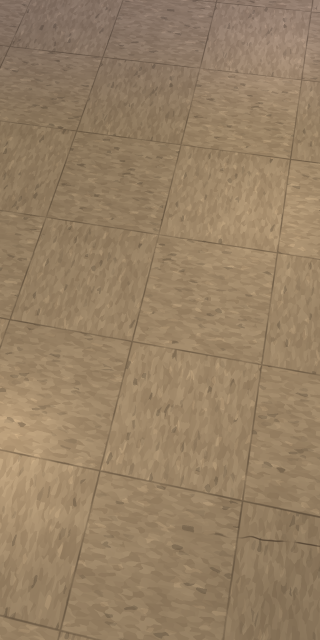
Give the GLSL for this texture, as a Shadertoy shader.

```glsl
// Vinyl composition floor tiles seen in perspective, lit by soft reflections.
// A homography maps the canvas to tile space; stretched Voronoi cells make the
// chips, turned a quarter on alternate tiles, with thin worn seams between.

float hash(vec2 p) {
    return fract(sin(dot(p, vec2(127.1, 311.7))) * 43758.5453);
}

float noise(vec2 p) {
    vec2 i = floor(p), f = fract(p);
    f = f * f * (3.0 - 2.0 * f);
    return mix(mix(hash(i), hash(i + vec2(1, 0)), f.x),
               mix(hash(i + vec2(0, 1)), hash(i + vec2(1, 1)), f.x), f.y);
}

// Random tone of the nearest jittered cell
float chipTone(vec2 q) {
    vec2 cell = floor(q), nearest = cell;
    float best = 9.0;
    for (int j = -1; j <= 1; j++)
    for (int i = -1; i <= 1; i++) {
        vec2 id = cell + vec2(i, j);
        vec2 d = id + vec2(hash(id), hash(id + 37.3)) - q;
        if (dot(d, d) < best) {
            best = dot(d, d);
            nearest = id;
        }
    }
    return hash(nearest + 71.7);
}

float glow(vec2 p, vec2 centre, vec2 size) {
    vec2 d = (p - centre) / size;
    return exp(-dot(d, d));
}

// p: x from 0 to 1 rightward, y from 0 to 2 downward
vec3 floorColor(vec2 p) {
    mat3 tileToCanvas = mat3(0.2965, 0.0308, -0.0225,
                             -0.1012, 0.2056, -0.0740,
                             0.625, 0.2135, 1.0);
    vec3 h = inverse(tileToCanvas) * vec3(p, 1.0);
    vec2 uv = h.xy / h.z;
    vec2 tile = floor(uv), local = fract(uv);

    // Chips, with their grain direction alternating like a checkerboard
    vec2 grain = mod(tile.x + tile.y, 2.0) < 0.5 ? local : local.yx;
    vec2 q = grain * vec2(16.0, 40.0) + 50.0 * hash(tile);
    q += 0.7 * vec2(noise(q * 1.3), noise(q * 1.3 + 19.0));
    float tone = chipTone(q);
    float mottle = noise(q * vec2(0.4, 0.25) + 8.0);
    vec3 col = mix(vec3(0.55, 0.462, 0.353), vec3(0.65, 0.558, 0.435),
                   0.7 * tone + 0.3 * mottle);
    float fleck = chipTone(q * 1.15 + 90.0);
    col *= 1.0 - 0.16 * smoothstep(0.91, 0.99, fleck);
    col *= 1.0 + 0.09 * smoothstep(0.9, 0.98, 1.0 - fleck);
    col *= 0.98 + 0.04 * hash(tile + 5.0);

    // Seams, darker where dirt has settled
    vec2 edge = 0.5 - abs(local - 0.5);
    float wear = 0.35 + 0.65 * noise(uv * 7.0);
    float seam = 1.0 - smoothstep(0.002, 0.009, min(edge.x, edge.y));
    col = mix(col, vec3(0.34, 0.28, 0.21), 0.72 * seam * wear);

    // Ragged crack at the lower right
    float crackY = 1.66 + 0.125 * (p.x - 0.6) + 0.014 * (noise(vec2(p.x * 28.0, 3.0)) - 0.5);
    float crack = 1.0 - smoothstep(0.0008, 0.0035, abs(p.y - crackY));
    crack *= smoothstep(0.58, 0.8, p.x) * smoothstep(0.2, 0.6, noise(vec2(p.x * 22.0, 9.0)));
    col = mix(col, vec3(0.3, 0.24, 0.18), 0.75 * crack);

    // Reflected light and falloff toward the corners
    float light = 0.97
        + 0.20 * glow(p, vec2(0.0, 1.32), vec2(0.2, 0.16))
        + 0.15 * glow(p, vec2(0.02, 1.55), vec2(0.24, 0.2))
        + 0.13 * glow(p, vec2(0.85, 0.68), vec2(0.25, 0.2))
        + 0.13 * glow(p, vec2(0.88, 0.17), vec2(0.2, 0.16))
        + 0.07 * glow(p, vec2(0.5, 1.25), vec2(0.5, 0.5))
        - 0.10 * glow(p, vec2(0.0, 0.1), vec2(0.45, 0.6))
        - 0.10 * glow(p, vec2(1.0, 2.0), vec2(0.4, 0.45));
    vec3 coolTint = mix(vec3(0.96, 0.965, 1.1), vec3(1.0), smoothstep(0.0, 0.45, p.y));
    return col * light * coolTint;
}

void mainImage(out vec4 fragColor, in vec2 fragCoord) {
    // Average a 3 by 3 grid of samples to smooth every edge
    vec3 sum = vec3(0.0);
    for (int j = -1; j <= 1; j++)
    for (int i = -1; i <= 1; i++) {
        vec2 s = (fragCoord + vec2(i, j) / 3.0) / iResolution.xy;
        sum += floorColor(vec2(s.x, 2.0 - 2.0 * s.y));
    }
    fragColor = vec4(sum / 9.0, 1.0);
}
```
